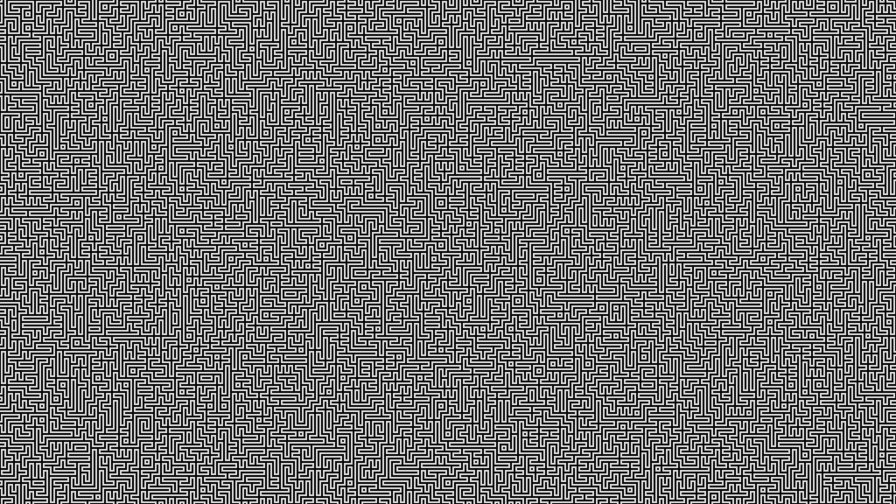
Write a Shadertoy shader that draws this pattern.

```glsl
const float NODE_ROWS = 72.0;      // tree nodes per canvas height
const float TRACK_OFFSET = 0.25;   // distance of the track from the tree
const float TRACK_HALF_WIDTH = 0.12;
const float FILTER_RADIUS = 0.85;  // in units of one screen sample
const vec3 GAP_COLOR = vec3(0.02);
const vec3 TRACK_COLOR = vec3(0.89);
const int TAPS = 3;                // filter taps on each side of the centre

float hash(vec2 p) {
    vec3 q = fract(vec3(p.xyx) * 0.1031);
    q += dot(q, q.yzx + 33.33);
    return fract((q.x + q.y) * q.z);
}

bool same(vec2 a, vec2 b) {
    return distance(a, b) < 0.5;
}

// Every node points to one of its four neighbours
vec2 branch(vec2 node) {
    float pick = floor(hash(node + 17.0) * 4.0);
    float side = mod(pick, 2.0) * 2.0 - 1.0;
    return pick < 2.0 ? vec2(side, 0.0) : vec2(0.0, side);
}

// A second direction for nodes that would end up in an isolated pair
vec2 spareBranch(vec2 node, vec2 first) {
    float pick = hash(node + 71.0) * 3.0;
    vec2 turned = vec2(-first.y, first.x);
    return pick < 1.0 ? -first : pick < 2.0 ? turned : -turned;
}

bool pointsTo(vec2 node, vec2 dir) {
    vec2 first = branch(node);
    if (same(first, dir)) return true;
    bool leads = first.x + first.y > 0.0;
    if (!leads || !same(branch(node + first), -first)) return false;
    return same(spareBranch(node, first), dir);
}

// Two nodes are joined if either one points to the other
bool linked(vec2 node, vec2 dir) {
    return pointsTo(node, dir) || pointsTo(node + dir, -dir);
}

// Square distance to the edge from a node, or to its ends if unlinked
float edgeDistance(vec2 p, vec2 node, vec2 dir) {
    vec2 rel = p - node;
    float along = clamp(dot(rel, dir), 0.0, 1.0);
    if (!linked(node, dir)) along = step(0.5, along);
    vec2 gap = abs(rel - dir * along);
    return max(gap.x, gap.y);
}

// Distance to the random forest, from the four sides of the grid face
float forestDistance(vec2 p) {
    vec2 node = floor(p);
    vec2 right = vec2(1.0, 0.0);
    vec2 up = vec2(0.0, 1.0);
    float horizontal = min(edgeDistance(p, node, right),
                           edgeDistance(p, node + up, right));
    float vertical = min(edgeDistance(p, node, up),
                         edgeDistance(p, node + right, up));
    return min(horizontal, vertical);
}

// The track winds around the forest at a constant distance
float track(vec2 p, float softness) {
    float d = abs(forestDistance(p) - TRACK_OFFSET) - TRACK_HALF_WIDTH;
    return 1.0 - smoothstep(-softness, softness, d);
}

// Tent filter that keeps the fine lines free of aliasing
float filteredTrack(vec2 p, float radius) {
    float sum = 0.0;
    float total = 0.0;
    float softness = min(0.2 * radius, 0.08);
    for (int y = -TAPS; y <= TAPS; y++) {
        for (int x = -TAPS; x <= TAPS; x++) {
            vec2 offset = vec2(x, y) / float(TAPS + 1);
            vec2 tent = 1.0 - abs(offset);
            float weight = tent.x * tent.y;
            sum += weight * track(p + offset * radius, softness);
            total += weight;
        }
    }
    return sum / total;
}

void mainImage(out vec4 fragColor, in vec2 fragCoord) {
    float scale = NODE_ROWS / iResolution.y;
    vec2 p = fragCoord * scale + 0.5;
    float coverage = filteredTrack(p, scale * FILTER_RADIUS);
    fragColor = vec4(mix(GAP_COLOR, TRACK_COLOR, coverage), 1.0);
}
```
